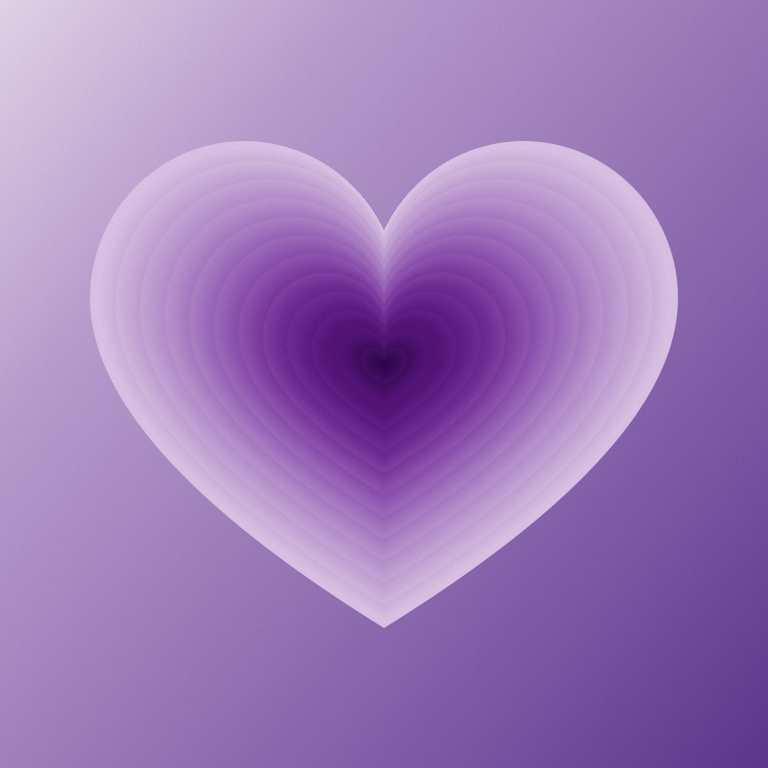
Give the GLSL for this background, as a Shadertoy shader.

```glsl
// A heart of nested, darkening violet layers on a diagonal lilac gradient.

// Heart geometry, relative to the point all layers shrink towards
const vec2 HEART_CENTER = vec2(0.5, 0.5247);
const vec2 LOBE_CENTER = vec2(0.1816, 0.0872);
const vec2 LOBE_RADII = vec2(0.2012, 0.2044);
const vec2 SIDE = vec2(0.3828, 0.0872);
const vec2 SIDE_CONTROL = vec2(0.3828, -0.1055);
const vec2 TIP = vec2(0.0, -0.3424);

// Layers and grain
const float LAYERS = 12.0;
const float LAYER_RELIEF = 0.5;
const float LAYER_SOFTNESS = 0.1;
const float GRAIN = 0.012;
const float GRAIN_CELLS = 512.0;

// Heart colours, from core to rim
const vec3 CORE = vec3(0.17, 0.02, 0.27);
const vec3 DEEP = vec3(0.33, 0.08, 0.47);
const vec3 VIOLET = vec3(0.44, 0.18, 0.58);
const vec3 ORCHID = vec3(0.56, 0.34, 0.69);
const vec3 LILAC = vec3(0.69, 0.54, 0.78);
const vec3 RIM = vec3(0.84, 0.75, 0.88);

// Backdrop colours, from upper left to lower right
const vec3 SKY_LIGHT = vec3(0.88, 0.82, 0.90);
const vec3 SKY_LILAC = vec3(0.72, 0.61, 0.80);
const vec3 SKY_MID = vec3(0.61, 0.48, 0.72);
const vec3 SKY_DUSK = vec3(0.49, 0.35, 0.65);
const vec3 SKY_DARK = vec3(0.36, 0.21, 0.54);

float hash(vec2 p) {
    return fract(sin(dot(p, vec2(12.9898, 78.233))) * 43758.5453);
}

float cross2(vec2 a, vec2 b) {
    return a.x * b.y - a.y * b.x;
}

// Scale of the elliptical lobe whose outline passes through p
float lobeScale(vec2 p) {
    vec2 q = p / LOBE_RADII;
    vec2 c = LOBE_CENTER / LOBE_RADII;
    float along = dot(q, c);
    float qq = dot(q, q);
    return qq / (along + sqrt(max(along * along + qq * (1.0 - dot(c, c)), 0.0)));
}

// Scale of the lower quadratic curve whose outline passes through p
float flankScale(vec2 p) {
    float a = cross2(p, SIDE);
    float b = cross2(p, SIDE_CONTROL);
    float c = cross2(p, TIP);
    float t = clamp(a / (a - b + sqrt(max(b * b - a * c, 0.0))), 0.0, 1.0);
    vec2 edge = mix(mix(SIDE, SIDE_CONTROL, t), mix(SIDE_CONTROL, TIP, t), t);
    return length(p) / length(edge);
}

// 0 at the core, 1 on the outline
float heartScale(vec2 p) {
    p.x = abs(p.x);
    if (dot(p, p) < 1e-8) return 0.0;
    return cross2(SIDE, p) > 0.0 ? lobeScale(p) : flankScale(p);
}

vec3 heartColor(float s) {
    // Each layer brightens towards its own outer edge
    float phase = fract(s * LAYERS);
    float ramp = phase * (1.0 - smoothstep(1.0 - LAYER_SOFTNESS, 1.0, phase));
    float v = s + LAYER_RELIEF * (ramp - 0.45) / LAYERS;
    vec3 color = mix(CORE, DEEP, smoothstep(-0.05, 0.2, v));
    color = mix(color, VIOLET, clamp((v - 0.2) / 0.16, 0.0, 1.0));
    color = mix(color, ORCHID, clamp((v - 0.36) / 0.16, 0.0, 1.0));
    color = mix(color, LILAC, clamp((v - 0.52) / 0.2, 0.0, 1.0));
    return mix(color, RIM, clamp((v - 0.72) / 0.26, 0.0, 1.0));
}

vec3 backdropColor(vec2 uv) {
    float d = 4.0 * (0.54 * uv.x + 0.46 * (1.0 - uv.y));
    vec3 color = mix(SKY_LIGHT, SKY_LILAC, clamp(d, 0.0, 1.0));
    color = mix(color, SKY_MID, clamp(d - 1.0, 0.0, 1.0));
    color = mix(color, SKY_DUSK, clamp(d - 2.0, 0.0, 1.0));
    return mix(color, SKY_DARK, clamp(d - 3.0, 0.0, 1.0));
}

void mainImage(out vec4 fragColor, in vec2 fragCoord) {
    vec2 uv = fragCoord / iResolution.xy;
    float unit = min(iResolution.x, iResolution.y);
    vec2 p = (fragCoord - 0.5 * iResolution.xy) / unit + 0.5 - HEART_CENTER;

    // Heart over backdrop, with an edge about one pixel wide
    float s = heartScale(p);
    float halfEdge = 2.0 / unit;
    float inside = 1.0 - smoothstep(1.0 - halfEdge, 1.0 + halfEdge, s);
    vec3 color = mix(backdropColor(uv), heartColor(min(s, 0.9999)), inside);

    // Fine paper grain
    color += GRAIN * (hash(floor(uv * GRAIN_CELLS)) - 0.5);
    fragColor = vec4(color, 1.0);
}
```
